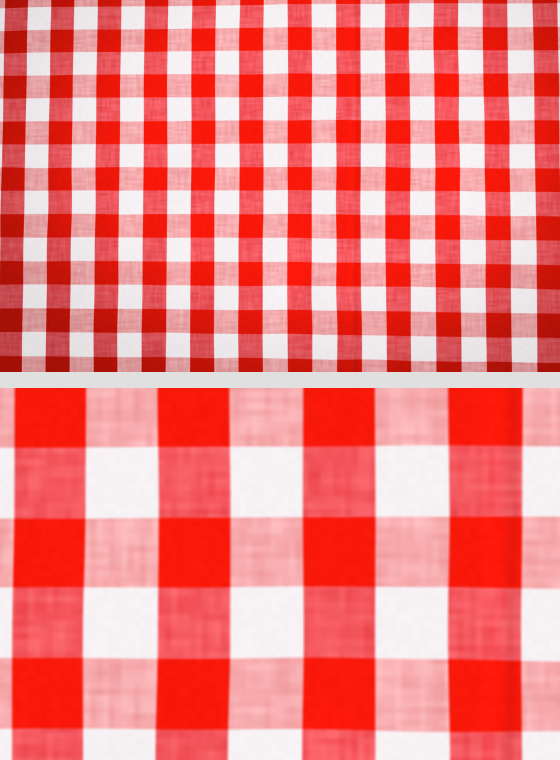
Top: the whole. Bottom: its middle third, enlarged.
A WebGL 1 fragment shader for this pattern:

```glsl
precision highp float;
// Red and white woven gingham cloth, slightly stretched, with soft creases and darker edges.

uniform vec2 u_resolution;

const vec3 WHITE = vec3(0.968, 0.948, 0.958);  // no coloured threads
const vec3 PINK  = vec3(0.970, 0.675, 0.685);  // horizontal band only
const vec3 ROSE  = vec3(0.960, 0.350, 0.375);  // vertical band only
const vec3 RED   = vec3(0.975, 0.095, 0.040);  // both bands crossing

// Band index = x * (s - start) + y * (s - start)^2, so bands widen along s.
const vec2 COLUMNS = vec2(11.97, -0.45);
const vec2 ROWS = vec2(8.12, -0.264);
const vec2 FIRST_BAND = vec2(0.0026, 0.0752);  // left and top edge of band 0
const float BAND_DUTY = 0.495;                 // coloured share of each repeat
const float EDGE_SOFTNESS = 0.016;             // in repeats
const float EDGE_WAVER = 0.025;                // in repeats
const float THREAD_DENSITY = 180.0;            // threads per canvas height
const float THREAD_CONTRAST = 0.17;
const float GRAIN = 0.018;
const float CREASE_X = 0.637;
const float CREASE_DEPTH = 0.065;
const float WRINKLE_DEPTH = 0.05;

float hash(vec2 p) {
  return fract(sin(dot(p, vec2(127.1, 311.7))) * 43758.5453);
}

float valueNoise(vec2 p) {
  vec2 cell = floor(p);
  vec2 f = fract(p);
  f = f * f * (3.0 - 2.0 * f);
  float low = mix(hash(cell), hash(cell + vec2(1.0, 0.0)), f.x);
  float high = mix(hash(cell + vec2(0.0, 1.0)), hash(cell + vec2(1.0, 1.0)), f.x);
  return mix(low, high, f.y);
}

// Columns fan out towards the bottom; rows tilt and bow across the cloth.
vec2 stretchCloth(vec2 p) {
  float dx = p.x - 0.449;
  float x = 0.52 + (p.x - 0.52) / (1.0 + 0.023 * (p.y - 0.488));
  float y = p.y - 0.0338 * (p.y - 0.434) * dx - 0.0115 * dx * dx;
  return vec2(x, y);
}

float bandIndex(float s, vec2 growth) {
  return s * (growth.x + growth.y * s);
}

// Coverage of a band that starts at each whole index.
float band(float index, float pixel) {
  float halfWidth = 0.5 * BAND_DUTY;
  float d = abs(fract(index - halfWidth + 0.5) - 0.5) - halfWidth;
  float soft = max(EDGE_SOFTNESS, 0.75 * pixel);
  return 1.0 - smoothstep(-soft, soft, d);
}

// Fine yarn streaks running both ways, centred on zero.
float weave(vec2 p) {
  vec2 q = p * THREAD_DENSITY;
  float weft = valueNoise(q * vec2(0.16, 1.0));
  float warp = valueNoise(q * vec2(1.0, 0.16) + 57.0);
  return 0.5 * (weft + warp) - 0.5;
}

// Light and shadow of one long fold and scattered short wrinkles.
float foldShade(vec2 p) {
  float d = p.x - CREASE_X - 0.002 * sin(p.y * 5.0);
  float fold = 0.4 * exp(-pow((d + 0.012) / 0.007, 2.0)) - exp(-pow(d / 0.0035, 2.0));
  vec2 q = vec2(p.x * 16.0 + p.y * 3.0, p.y * 4.0);
  float slope = valueNoise(q + vec2(0.25, 0.0)) - valueNoise(q - vec2(0.25, 0.0));
  float patches = smoothstep(0.5, 0.85, valueNoise(p * vec2(6.0, 4.0) + 31.0));
  return CREASE_DEPTH * fold + WRINKLE_DEPTH * slope * patches;
}

void main() {
  vec2 p = gl_FragCoord.xy / u_resolution;
  p.y = 1.0 - p.y;
  vec2 square = p * vec2(1.5, 1.0);

  // Crossing bands
  vec2 cloth = stretchCloth(p) - FIRST_BAND;
  float column = bandIndex(cloth.x, COLUMNS);
  float row = bandIndex(cloth.y, ROWS);
  column += EDGE_WAVER * (valueNoise(square * 9.0) - 0.5);
  row += EDGE_WAVER * (valueNoise(square * 9.0 + 19.0) - 0.5);
  float v = band(column, COLUMNS.x / u_resolution.x);
  float h = band(row, ROWS.x / u_resolution.y);
  vec3 color = mix(mix(WHITE, PINK, h), mix(ROSE, RED, h), v);

  // Yarn texture, strongest where white and red threads mix
  float mixed = h + v - 2.0 * h * v;
  color += THREAD_CONTRAST * mixed * weave(square) * vec3(0.4, 1.0, 1.0);
  color += GRAIN * (valueNoise(square * THREAD_DENSITY + 91.0) - 0.5);

  // Folds and edge darkening, deeper on the red threads
  float redness = 0.5 * v + 0.25 * h + 0.25 * v * h;
  color *= 1.0 + foldShade(p) * mix(0.5, 1.0, redness);
  float edge = smoothstep(0.28, 0.72, length((p - vec2(0.56, 0.4)) * vec2(1.0, 0.9)));
  color *= 1.0 - edge * mix(0.08, 0.34, redness);

  gl_FragColor = vec4(clamp(color, 0.0, 1.0), 1.0);
}
```
